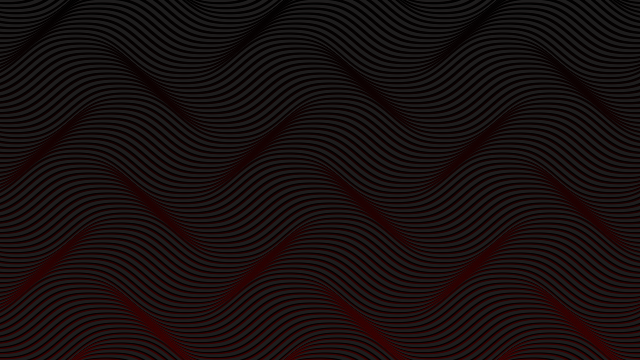
This background is drawn by a Shadertoy shader. Its source:

```glsl
const float TAU = 6.2831853;
const vec2 REPEATS = vec2(3.0, 3.0);   // tiles across and down
const float LINES = 24.0;              // lines in each tile
const float AMPLITUDE = 0.2;           // wave height, in tiles
const float FLATNESS = 0.07;           // flat crests with steep flanks
const float SWAY = 0.55;               // sideways drift of the crests
const float SHARPNESS = 0.97;          // how abruptly the drift turns back
const vec2 OFFSET = vec2(0.47, 0.725);

const vec3 BAR_GRAY = vec3(0.118, 0.113, 0.113);
const vec3 SHADOW = vec3(0.012, 0.004, 0.004);
const vec3 GLOW_TOP = vec3(0.004, 0.002, 0.002);
const vec3 GLOW_BOTTOM = vec3(0.26, 0.0, 0.0);

// Rounded triangle wave that shifts the crests from line to line
float drift(float level) {
    return SWAY * asin(SHARPNESS * sin(TAU * level));
}

float driftSlope(float level) {
    float s = SHARPNESS * sin(TAU * level);
    return SWAY * SHARPNESS * TAU * cos(TAU * level) / sqrt(1.0 - s * s);
}

// Wave profile and its falling slope
float profile(float angle) {
    return AMPLITUDE * (cos(angle) - FLATNESS * cos(3.0 * angle));
}

float profileSlope(float angle) {
    return AMPLITUDE * (sin(angle) - 3.0 * FLATNESS * sin(3.0 * angle));
}

// Height, measured downwards, of the line with this resting level
float waveHeight(float x, float level) {
    return level - profile(TAU * x - drift(level));
}

// The height grows with the level, so bisection finds the line at a point
float levelAt(vec2 p) {
    float low = p.y - 1.1 * AMPLITUDE;
    float high = p.y + 1.1 * AMPLITUDE;
    for (int i = 0; i < 18; i++) {
        float middle = 0.5 * (low + high);
        if (waveHeight(p.x, middle) < p.y) low = middle;
        else high = middle;
    }
    return 0.5 * (low + high);
}

// Box-filtered stripes: each covers the first part of every unit
float stripeSum(float t, float width) {
    return floor(t) * width + min(fract(t), width);
}

float stripes(float t, float width, float blur) {
    return (stripeSum(t + 0.5 * blur, width) - stripeSum(t - 0.5 * blur, width)) / blur;
}

void mainImage(out vec4 fragColor, in vec2 fragCoord) {
    vec2 uv = fragCoord / iResolution.xy;
    vec2 p = vec2(uv.x, 1.0 - uv.y) * REPEATS - OFFSET;

    // Line position, local spacing and pixel footprint
    float level = levelAt(p);
    float tilt = profileSlope(TAU * p.x - drift(level));
    float spacing = 1.0 - tilt * driftSlope(level);
    vec2 pixel = REPEATS / iResolution.xy;
    float blur = 0.85 * LINES * length(vec2(TAU * tilt * pixel.x, pixel.y)) / spacing;
    float lineCoord = level * LINES;

    // Bars thin out where the lines crowd together
    float openness = smoothstep(0.2, 1.0, spacing);
    float barWidth = mix(0.03, 0.55, openness);
    float shadowWidth = mix(0.13, 0.22, openness);
    float bar = stripes(lineCoord, barWidth, blur);
    float shade = stripes(lineCoord - barWidth, shadowWidth, blur);

    // Red glow rising from the bottom shows through the gaps
    vec3 glow = mix(GLOW_TOP, GLOW_BOTTOM, pow(1.0 - uv.y, 1.15));
    glow *= mix(1.0, 0.85, openness);
    vec3 color = glow * (1.0 - bar - shade) + SHADOW * shade + BAR_GRAY * bar;
    fragColor = vec4(color, 1.0);
}
```
